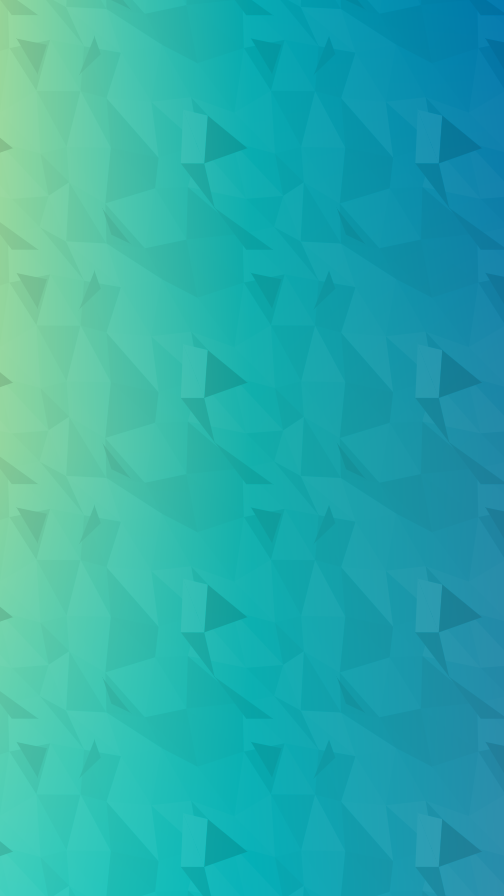
Reproduce this background procedurally as a Shadertoy shader.

```glsl
// Low-poly background: a smooth green-to-blue gradient under a tiling facet mesh.
// The mesh is a jittered periodic grid, each cell split into two triangles with
// a hashed tone; a few bold facets are laid over every tile.

#define TILES vec2(2.149, 3.821)  // tile repeats across the canvas
#define GRID vec2(6.0, 5.0)       // mesh cells per tile
#define JITTER 0.62               // vertex scatter, in cells
#define TONE_RANGE 0.085          // spread of the hashed tones
#define DARK -0.11                // tone of the bold dark facets
#define LIGHT 0.07                // tone of the bold light facets

float hash(vec2 p) {
    return fract(sin(dot(p, vec2(127.1, 311.7))) * 43758.5);
}

// Mesh vertex in tile units; its scatter repeats with every tile.
vec2 meshVertex(vec2 id) {
    vec2 wrapped = mod(id, GRID);
    vec2 offset = vec2(hash(wrapped + 3.1), hash(wrapped + 17.7)) - 0.5;
    return (id + JITTER * offset) / GRID;
}

// Signed distance to the line a-b, positive on its right side.
float lineSide(vec2 p, vec2 a, vec2 b) {
    vec2 dir = normalize(b - a);
    return dot(p - a, vec2(dir.y, -dir.x));
}

// Antialiased coverage of a triangle with either winding.
float triangle(vec2 p, vec2 a, vec2 b, vec2 c, float aa) {
    float winding = sign(lineSide(c, a, b));
    float inside = min(winding * lineSide(p, a, b),
                   min(winding * lineSide(p, b, c), winding * lineSide(p, c, a)));
    return smoothstep(-aa, aa, inside);
}

// Triangle repeated once per tile.
float facet(vec2 p, vec2 a, vec2 b, vec2 c, float aa) {
    vec2 center = (a + b + c) / 3.0;
    vec2 local = p - center;
    local -= floor(local + 0.5);
    return triangle(local + center, a, b, c, aa);
}

// Weighted mean tone of the mesh triangles around p.
float meshTone(vec2 p, float aa) {
    vec2 cell = floor(p * GRID);
    float sum = 0.0, weight = 0.0001;
    for (int j = -1; j <= 1; j++)
    for (int i = -1; i <= 1; i++) {
        vec2 id = cell + vec2(i, j);
        vec2 lowerLeft = meshVertex(id);
        vec2 lowerRight = meshVertex(id + vec2(1, 0));
        vec2 upperLeft = meshVertex(id + vec2(0, 1));
        vec2 upperRight = meshVertex(id + vec2(1, 1));
        vec2 key = mod(id, GRID);
        float low = triangle(p, lowerLeft, lowerRight, upperLeft, aa);
        float high = triangle(p, upperRight, lowerRight, upperLeft, aa);
        sum += low * (hash(key + 41.3) - 0.5) + high * (hash(key + 73.9) - 0.5);
        weight += low + high;
    }
    return TONE_RANGE * sum / weight;
}

// Horizontal ramp with stops at 0, 1/4, 1/2 and 1.
vec3 ramp(float x, vec3 c0, vec3 c1, vec3 c2, vec3 c3) {
    vec3 color = mix(c0, c1, clamp(x * 4.0, 0.0, 1.0));
    color = mix(color, c2, clamp(x * 4.0 - 1.0, 0.0, 1.0));
    return mix(color, c3, clamp(x * 2.0 - 1.0, 0.0, 1.0));
}

vec3 gradient(vec2 uv) {
    vec3 bottom = ramp(uv.x, vec3(0.24, 0.81, 0.74), vec3(0.10, 0.76, 0.73),
                       vec3(0.01, 0.69, 0.72), vec3(0.16, 0.55, 0.67));
    vec3 middle = ramp(uv.x, vec3(0.57, 0.84, 0.62), vec3(0.32, 0.78, 0.67),
                       vec3(0.07, 0.69, 0.67), vec3(0.12, 0.53, 0.65));
    vec3 top = ramp(uv.x, vec3(0.60, 0.85, 0.61), vec3(0.26, 0.77, 0.68),
                    vec3(0.01, 0.67, 0.70), vec3(0.00, 0.47, 0.68));
    vec3 color = mix(bottom, middle, clamp(uv.y * 2.0, 0.0, 1.0));
    return mix(color, top, clamp(uv.y * 2.0 - 1.0, 0.0, 1.0));
}

void mainImage(out vec4 fragColor, in vec2 fragCoord) {
    vec2 uv = fragCoord / iResolution.xy;
    vec2 p = uv * TILES;
    float aa = 0.7 * TILES.x / iResolution.x;

    float tone = meshTone(p, aa);

    // Bright upright panel
    vec2 panelTop = vec2(0.781, 0.353), panelFoot = vec2(0.771, 0.124);
    vec2 hinge = vec2(0.871, 0.124), peak = vec2(0.886, 0.328);
    float panel = max(facet(p, panelTop, peak, hinge, aa),
                      facet(p, panelTop, hinge, panelFoot, aa));
    tone = mix(tone, LIGHT, panel);

    // Bold dark wedge and the shards below it
    vec2 tip = vec2(0.915, -0.065);
    tone = mix(tone, DARK, facet(p, peak, vec2(1.055, 0.189), hinge, aa));
    tone = mix(tone, 0.7 * DARK, facet(p, panelFoot, hinge, tip, aa));
    tone = mix(tone, 0.6 * DARK, facet(p, tip, vec2(1.164, -0.244), vec2(1.05, -0.244), aa));
    tone = mix(tone, 0.8 * DARK, facet(p, vec2(0.438, 0.93), vec2(0.557, 0.781), vec2(0.475, 0.82), aa));
    tone = mix(tone, 0.8 * DARK, facet(p, vec2(0.07, 0.657), vec2(0.20, 0.63), vec2(0.16, 0.505), aa));
    tone = mix(tone, 0.6 * DARK, facet(p, vec2(0.403, 0.667), vec2(0.43, 0.59), vec2(0.338, 0.502), aa));

    // Positive tones lift toward white, negative tones shade
    vec3 color = gradient(uv);
    color = mix(color, vec3(1.0), max(tone, 0.0)) * (1.0 + min(tone, 0.0));
    fragColor = vec4(color, 1.0);
}
```
